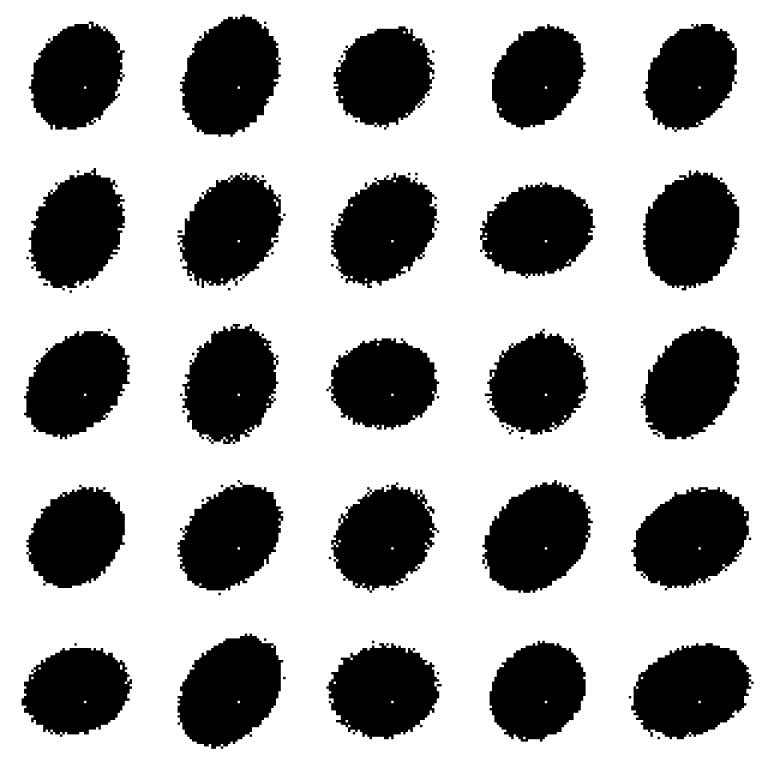
Write a three.js fragment shader that draws this pattern.

```glsl
varying vec2 vUv;

const float CELLS = 5.0;
const float GRAINS = 64.0; // grains along one cell

float hash(vec2 p, float seed) {
  vec3 q = fract(vec3(p.xyx + seed * 7.31) * vec3(0.1031, 0.1030, 0.0973));
  q += dot(q, q.yzx + 33.33);
  return fract((q.x + q.y) * q.z);
}

// Normally distributed noise for each grain
float gaussian(vec2 p) {
  float spread = sqrt(-2.0 * log(max(hash(p, 11.0), 0.0001)));
  return spread * cos(6.28318 * hash(p, 12.0));
}

// 1 for an ink grain, 0 for a paper grain
float ink(vec2 grain) {
  grain = mod(grain, CELLS * GRAINS);
  vec2 cell = floor((grain + 0.5) / GRAINS);
  vec2 local = grain - cell * GRAINS;

  // Most ovals lean diagonally, a few lie flat or stand upright
  float lean = 2.0 * hash(cell, 1.0) - 1.0;
  float angle = 0.85 + 0.85 * lean * lean * lean;
  vec2 axis = vec2(cos(angle), sin(angle));
  vec2 radii = vec2(mix(0.335, 0.405, hash(cell, 2.0)),
                    mix(0.265, 0.298, hash(cell, 3.0)));

  vec2 p = (local + 0.5) / GRAINS - 0.5;
  vec2 q = vec2(dot(p, axis), dot(p, vec2(-axis.y, axis.x)));
  float roughness = mix(0.022, 0.05, pow(hash(cell, 4.0), 2.0));
  float oval = step(length(q / radii) + roughness * gaussian(grain), 1.0);

  // Single bare grain beside the centre of most ovals
  float pinhole = step(distance(local, vec2(35.0, 27.0)), 0.5)
                * step(hash(cell, 5.0), 0.8);
  return oval * (1.0 - pinhole);
}

void main() {
  // Blend the four nearest grains across a pixel-wide border
  vec2 g = vUv * CELLS * GRAINS - 0.5;
  vec2 base = floor(g);
  vec2 pixel = max(fwidth(g), 0.0001);
  vec2 blend = clamp((g - base - 0.5) / pixel + 0.5, 0.0, 1.0);

  float lower = mix(ink(base), ink(base + vec2(1.0, 0.0)), blend.x);
  float upper = mix(ink(base + vec2(0.0, 1.0)), ink(base + 1.0), blend.x);
  gl_FragColor = vec4(vec3(1.0 - mix(lower, upper, blend.y)), 1.0);
}
```
